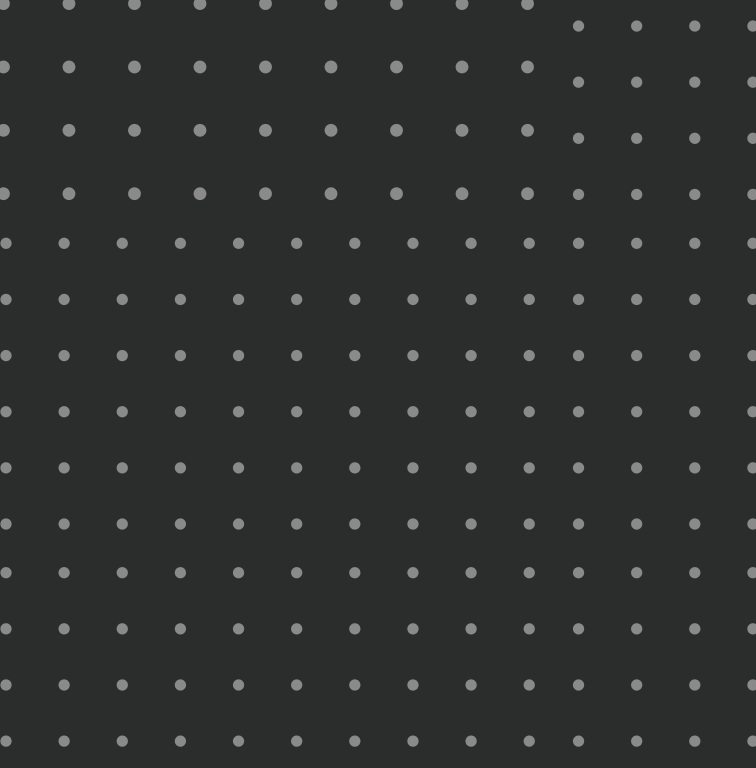
Give the GLSL for this pattern, as a Shadertoy shader.

```glsl
// Patchwork of grey dot grids with shifted seams on a charcoal ground

// Coverage of a finite grid of dots; first is the top-left centre
float dotGrid(vec2 p, vec2 first, vec2 pitch, vec2 count, float radius) {
    vec2 cell = clamp(round((p - first) / pitch), vec2(0.0), count - 1.0);
    float dist = length(p - first - cell * pitch) - radius;
    return clamp(0.5 - dist * iResolution.y, 0.0, 1.0);
}

// Band of small dots: a ten-column left part and a four-column right part
float smallDotBand(vec2 p, float top, float rows) {
    vec2 pitch = vec2(0.0757, 0.0731);
    float left = dotGrid(p, vec2(0.0078, top), pitch, vec2(10.0, rows), 0.0073);
    float right = dotGrid(p, vec2(0.7533, top), pitch, vec2(4.0, rows), 0.0073);
    return max(left, right);
}

void mainImage(out vec4 fragColor, in vec2 fragCoord) {
    // Units of canvas height, measured down from the top-left corner
    vec2 p = vec2(fragCoord.x, iResolution.y - fragCoord.y) / iResolution.y;

    // Top band: large dots on the left, small dots on the right
    float dots = dotGrid(p, vec2(0.0045, 0.0047), vec2(0.0853, 0.0825), vec2(9.0, 4.0), 0.0083);
    dots = max(dots, dotGrid(p, vec2(0.7533, 0.0339), vec2(0.0757, 0.0731), vec2(4.0), 0.0073));

    // Middle and bottom bands
    dots = max(dots, smallDotBand(p, 0.3168, 6.0));
    dots = max(dots, smallDotBand(p, 0.7457, 4.0));

    vec3 charcoal = vec3(0.169, 0.176, 0.173);
    vec3 dotGrey = vec3(0.54);
    fragColor = vec4(mix(charcoal, dotGrey, dots), 1.0);
}
```
